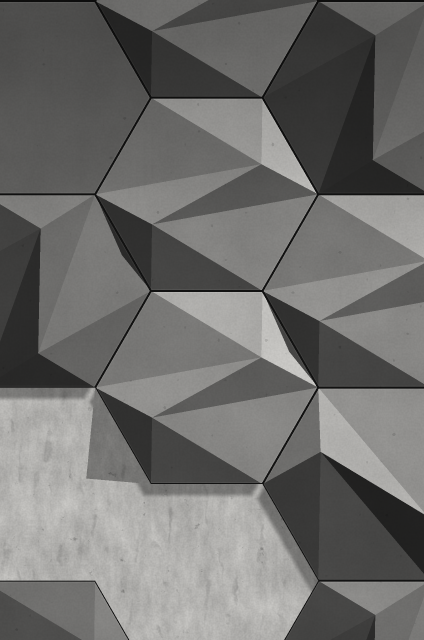
Give the GLSL for this pattern, as a WebGL 1 fragment shader.

```glsl
precision highp float;
uniform vec2 u_resolution;

#define SIDE 0.1743
#define ORIGIN vec2(0.323, 0.3945)
#define PEAK vec2(0.49, 0.27)
#define GAP 0.009
#define RIM 0.02
#define CAST vec2(0.08, 0.13)
#define GRAIN 0.035
#define STAIN 0.13
#define TINT vec3(1.0, 0.995, 0.98)

const float H = 0.8660254;

vec2 gradientAt(vec2 i) {
  float a = 6.2832 * fract(sin(dot(i, vec2(127.1, 311.7))) * 43758.5);
  return vec2(cos(a), sin(a));
}

float noise(vec2 p) {
  vec2 i = floor(p), f = fract(p), u = f * f * f * (f * (f * 6.0 - 15.0) + 10.0);
  vec2 e = vec2(1.0, 0.0);
  float low = mix(dot(gradientAt(i), f), dot(gradientAt(i + e), f - e), u.x);
  float high = mix(dot(gradientAt(i + e.yx), f - e.yx), dot(gradientAt(i + 1.0), f - 1.0), u.x);
  return mix(low, high, u.y);
}

float fbm(vec2 p) {
  float sum = 0.0, amp = 0.6;
  for (int i = 0; i < 4; i++) {
    sum += amp * noise(p);
    p = p * 2.1 + 7.3;
    amp *= 0.55;
  }
  return sum;
}

float cross2(vec2 a, vec2 b) { return a.x * b.y - a.y * b.x; }

vec2 turnBy(vec2 q, float a) {
  float c = cos(a), s = sin(a);
  return vec2(c * q.x - s * q.y, s * q.x + c * q.y);
}

// Flat-topped hexagon grid: local position in xy, column and half-row in zw
vec4 hexCell(vec2 q) {
  vec2 s = vec2(3.0, 2.0 * H);
  vec2 a = mod(q + 0.5 * s, s) - 0.5 * s;
  vec2 b = mod(q, s) - 0.5 * s;
  vec2 local = dot(a, a) < dot(b, b) ? a : b;
  return vec4(local, floor((q - local) / vec2(1.5, H) + 0.5));
}

float edgeDistance(vec2 q) {
  q = abs(q);
  return H - max(q.y, q.x * H + q.y * 0.5);
}

// 0 to 2: sixth-turns of a faceted tile, 3: flat slab, 4: bare wall
float tileKind(vec2 id) {
  if (id.x < 0.5 && id.y < -0.5 && id.y > -2.5) return 4.0;
  if (id.x < -0.5) return id.y > 2.5 ? 3.0 : (id.y > -0.5 ? 1.0 : 0.0);
  if (id.x > 0.5) return abs(id.y) > 2.5 ? 1.0 : (id.y < -0.5 ? 2.0 : 0.0);
  return 0.0;
}

// Three facets fanning from a peak to the hexagon rim, 0 elsewhere
float fan(vec2 q, vec3 tones) {
  vec2 d = q - PEAK;
  float right = cross2(vec2(1.0, 0.0) - PEAK, d);
  float upRight = cross2(vec2(0.5, H) - PEAK, d);
  float upLeft = cross2(vec2(-0.5, H) - PEAK, d);
  float left = cross2(vec2(-1.0, 0.0) - PEAK, d);
  if (right > 0.0 && upRight <= 0.0) return tones.x;
  if (upRight > 0.0 && upLeft <= 0.0) return tones.y;
  if (upLeft > 0.0 && left <= 0.0) return tones.z;
  return 0.0;
}

float facets(vec2 q, float turn) {
  vec4 upper = vec4(0.77, 0.67, 0.47, 0.57), lower = vec4(0.19, 0.27, 0.53, 0.36);
  if (turn > 1.5) {
    upper = vec4(0.43, 0.22, 0.28, 0.13);
    lower = vec4(0.20, 0.40, 0.57, 0.70);
  } else if (turn > 0.5) {
    upper = vec4(0.53, 0.27, 0.24, 0.17);
    lower = vec4(0.16, 0.39, 0.48, 0.43);
  }
  q = turnBy(q, -turn * 1.0471976);
  float tone = fan(q, upper.xyz) + fan(-q, lower.xyz);
  return tone > 0.0 ? tone : (cross2(PEAK, q) > 0.0 ? upper.w : lower.w);
}

// Tone in x, wall coverage in y
vec2 relief(vec2 q) {
  vec4 cell = hexCell(q);
  float kind = tileKind(cell.zw), edge = edgeDistance(cell.xy);
  bool wall = kind > 3.5;
  float tone = wall ? 0.70 : (kind > 2.5 ? 0.40 : facets(cell.xy, kind));
  if (cell.z < -0.5 && cell.w < -2.5) tone *= 0.65;

  // Shadow thrown by the peak of the upper right neighbour
  vec2 top = vec2(0.5, H), side = vec2(1.0, 0.0);
  vec2 tip = wall ? vec2(0.42, 0.05) : vec2(0.74, 0.32);
  bool shaded = cross2(tip - top, cell.xy - top) > 0.0 && cross2(side - tip, cell.xy - tip) > 0.0;
  float light = shaded && kind != 3.0 && tileKind(cell.zw + 1.0) < 0.5 ? 0.0 : 1.0;
  if (wall) {
    vec4 caster = hexCell(q + CAST);
    if (tileKind(caster.zw) < 3.5) light *= 1.0 - smoothstep(0.0, 0.06, edgeDistance(caster.xy));
    return vec2(tone * mix(0.66, 1.0, light), 1.0);
  }
  tone *= mix(0.35, 1.0, light);

  // Pale bevel and dark joint
  tone += 0.07 * (1.0 - smoothstep(GAP, RIM, edge));
  return vec2(edge < GAP ? 0.07 : tone, 0.0);
}

void main() {
  vec2 p = gl_FragCoord.xy / u_resolution.y;
  vec2 surface = vec2(0.0);
  for (int j = 0; j < 3; j++)
    for (int i = 0; i < 3; i++) {
      vec2 jitter = (vec2(float(i), float(j)) - 1.0) / (3.0 * u_resolution.y);
      surface += relief((p + jitter - ORIGIN) / SIDE) / 9.0;
    }

  // Cast concrete: fine grain, cloudy patches and sparse pits
  float grain = noise(p * 330.0) + 0.6 * noise(p * 170.0);
  float pits = smoothstep(0.48, 0.62, noise(p * 95.0 + 31.0));
  float tileWear = 1.0 + GRAIN * grain + 0.09 * fbm(p * 9.0) - 0.12 * pits;

  // Weathered wall: stains, upright scratches and chips
  float scratches = smoothstep(0.25, 0.6, noise(p * vec2(85.0, 18.0) + fbm(p * 20.0)));
  float chips = smoothstep(0.3, 0.55, fbm(p * 60.0 + 5.0));
  float wallWear = 1.0 + STAIN * (fbm(p * 12.0) + fbm(p * vec2(60.0, 25.0)))
    + 1.5 * GRAIN * grain - 0.13 * scratches - 0.2 * chips;

  float fade = mix(1.0, 0.75, smoothstep(0.55, 1.0, p.y));
  float tone = surface.x * fade * mix(tileWear, wallWear, surface.y);
  gl_FragColor = vec4(clamp(tone * TINT, 0.0, 1.0), 1.0);
}
```
